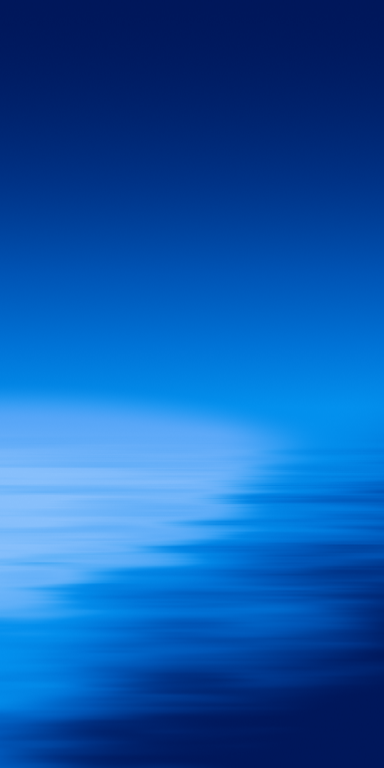
A Shadertoy shader for this background:

```glsl
// Deep blue sky fading into a pale glow over calm, streaked water.
#define HORIZON 0.53
#define SKY_CURVE 1.75
#define RIPPLE_ROWS 13.0
#define RIPPLE_COLUMNS 2.6
#define RIPPLE_SHIFT 0.21
#define GLOW_SHIFT 0.11
#define GLOW_STRENGTH 0.95

const vec3 NIGHT = vec3(0.00, 0.09, 0.355);
const vec3 NAVY  = vec3(0.00, 0.20, 0.53);
const vec3 ROYAL = vec3(0.00, 0.33, 0.71);
const vec3 AZURE = vec3(0.00, 0.45, 0.84);
const vec3 BRIGHT = vec3(0.01, 0.565, 0.93);
const vec3 HAZE  = vec3(0.35, 0.65, 0.97);
const vec3 SHEEN = vec3(0.53, 0.75, 0.985);

float hash(vec2 p) {
    vec3 q = fract(vec3(p.xyx) * 0.1031);
    q += dot(q, q.yzx + 33.33);
    return fract((q.x + q.y) * q.z);
}

float valueNoise(vec2 p) {
    vec2 cell = floor(p);
    vec2 f = fract(p);
    f = f * f * f * (f * (f * 6.0 - 15.0) + 10.0);
    return mix(mix(hash(cell), hash(cell + vec2(1.0, 0.0)), f.x),
               mix(hash(cell + vec2(0.0, 1.0)), hash(cell + vec2(1.0)), f.x), f.y);
}

// Horizontal streaks, centred on zero, that grow taller towards the viewer
float ripples(float x, float depth) {
    vec2 p = vec2(x * RIPPLE_COLUMNS, (log(depth) + 5.0) * RIPPLE_ROWS);
    float sum = 0.0;
    float weight = 0.5;
    for (int i = 0; i < 4; i++) {
        sum += weight * (valueNoise(p) - 0.5);
        p = p * vec2(1.35, 2.0) + vec2(17.3, 41.7);
        weight *= 0.52;
    }
    return sum;
}

// Shade from night blue (0) to bright blue (1)
vec3 blueRamp(float level) {
    float s = clamp(level, 0.0, 1.0) * 4.0;
    vec3 c = mix(NIGHT, NAVY, clamp(s, 0.0, 1.0));
    c = mix(c, ROYAL, clamp(s - 1.0, 0.0, 1.0));
    c = mix(c, AZURE, clamp(s - 2.0, 0.0, 1.0));
    return mix(c, BRIGHT, clamp(s - 3.0, 0.0, 1.0));
}

void mainImage(out vec4 fragColor, in vec2 fragCoord) {
    vec2 uv = fragCoord / iResolution.xy;
    float x = uv.x;
    float down = 1.0 - uv.y;

    // Streaks calm down near the horizon
    float depth = max(down - 0.48, 0.02);
    float calm = smoothstep(0.54, 0.66, down);
    float streak = ripples(x, depth) * calm;

    // Sky brightens to the horizon; water darkens to the lower right
    float sky = pow(min(down / HORIZON, 1.0), SKY_CURVE);
    float shadowLine = 1.0 - 0.31 * x;
    float water = 1.0 - smoothstep(-0.2, 0.2, down - shadowLine + streak * RIPPLE_SHIFT);
    vec3 color = blueRamp(sky * water);

    // Pale glow, bounded by a soft arc above and a ragged diagonal below
    float arcTop = 0.497 + 0.07 * x * x;
    float glowEnd = 0.785 - 0.09 * x - 0.19 * x * x;
    float upper = smoothstep(arcTop, arcTop + 0.05, down);
    float lower = 1.0 - smoothstep(-0.055, 0.035, down - glowEnd + streak * GLOW_SHIFT * 1.6);
    float side = 1.0 - smoothstep(0.55, 0.92, x);
    float glow = upper * lower * side * GLOW_STRENGTH;
    float sheen = smoothstep(0.53, 0.64, down) * (1.0 - 0.6 * x);
    vec3 paleColor = mix(HAZE, SHEEN, clamp(sheen + streak * 0.9, 0.0, 1.0));
    color = mix(color, paleColor, clamp(glow * (1.0 + streak * 0.5), 0.0, 1.0));

    // Faint dither hides banding in the gradients
    color += (hash(floor(uv * 512.0)) - 0.5) / 255.0;
    fragColor = vec4(clamp(color, 0.0, 1.0), 1.0);
}
```
